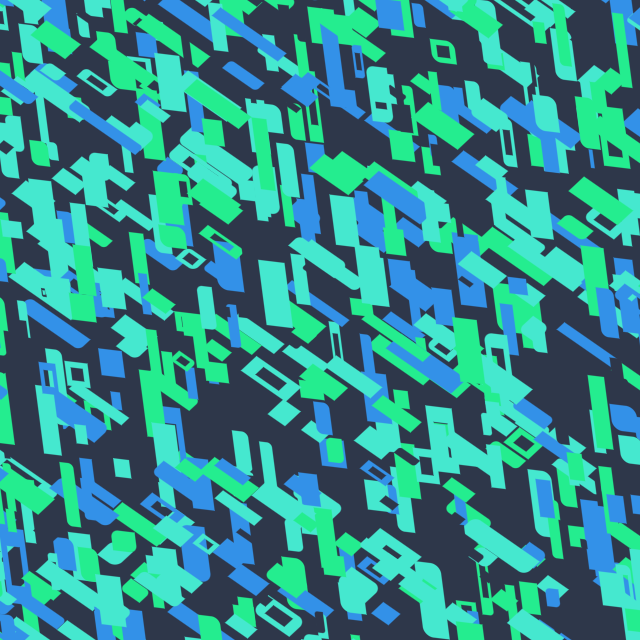
Write a WebGL 1 fragment shader that draws this pattern.

```glsl
precision highp float;
// Scattered flat slabs in two slanted directions, overlapping on a dark ground.
// Every grid cell drops several skewed boxes at hashed places; some have
// rounded corners, some are hollow, and small ground-coloured ones cut notches.

uniform vec2 u_resolution;

#define CELLS 9.0            // grid cells across the canvas
#define LAYERS 7             // slabs per cell
#define STEEP_SHARE 0.52     // share of nearly upright slabs
#define NOTCH_SHARE 0.15     // share of small ground-coloured slabs
#define ROUND_SHARE 0.32     // share with two rounded corners
#define HOLLOW_SHARE 0.08    // share drawn as frames
#define GROUND vec3(0.18, 0.215, 0.29)
#define AQUA vec3(0.27, 0.91, 0.81)
#define GREEN vec3(0.14, 0.93, 0.56)
#define BLUE vec3(0.20, 0.57, 0.91)

vec4 hash4(vec3 seed, float salt) {
  float n = dot(seed, vec3(127.1, 311.7, 74.7)) + salt * 19.19;
  return fract(sin(n + vec4(0.0, 1.71, 3.93, 5.37)) * 43758.5453);
}

// Coordinates of p along two slanted axes.
vec2 skewed(vec2 p, vec2 a, vec2 b) {
  return vec2(p.x * b.y - p.y * b.x, a.x * p.y - a.y * p.x)
       / (a.x * b.y - a.y * b.x);
}

float boxDistance(vec2 q, vec2 halfSize, float radius) {
  vec2 d = abs(q) - halfSize + radius;
  return length(max(d, 0.0)) + min(max(d.x, d.y), 0.0) - radius;
}

// Signed distance to one slab centred on the origin.
float slabDistance(vec2 p, vec4 shape, vec4 style, float scale) {
  bool steep = style.x < STEEP_SHARE;
  float stretch = pow(shape.x, 1.6);
  vec2 q, halfSize;
  if (steep) {
    q = skewed(p, vec2(0.99, -0.12), vec2(-0.13, 0.99));
    halfSize = vec2(mix(0.013, 0.042, shape.y), mix(0.026, 0.120, stretch));
  } else {
    q = skewed(p, vec2(0.82, -0.57), vec2(0.73, 0.68));
    halfSize = vec2(mix(0.032, 0.130, stretch), mix(0.016, 0.036, shape.y));
  }
  halfSize *= 0.5 * scale;

  // Round one pair of opposite corners.
  float side = style.w < 0.7 ? 1.0 : -1.0;
  bool rounded = style.y < ROUND_SHARE && q.x * q.y * side > 0.0;
  float radius = rounded ? 0.75 * min(halfSize.x, halfSize.y) : 0.0;
  float d = boxDistance(q, halfSize, radius);

  if (style.z < HOLLOW_SHARE) {
    d = max(d, -boxDistance(q, halfSize * 0.52, 0.0));
  }
  return d;
}

vec3 slabColor(float pick) {
  if (pick < 0.40) return AQUA;
  return pick < 0.72 ? GREEN : BLUE;
}

void main() {
  vec2 p = gl_FragCoord.xy / min(u_resolution.x, u_resolution.y);
  float edge = 0.8 / min(u_resolution.x, u_resolution.y);
  vec2 home = floor(p * CELLS);
  vec3 color = GROUND;

  // Paint layer by layer, in the same cell order for every pixel.
  for (int layer = 0; layer < LAYERS; layer++) {
    for (int y = -1; y <= 1; y++) {
      for (int x = -1; x <= 1; x++) {
        vec2 cell = home + vec2(float(x), float(y));
        vec3 seed = vec3(cell, float(layer) + 3.0);
        vec4 place = hash4(seed, 1.0);
        vec4 shape = hash4(seed, 2.0);
        vec4 style = hash4(seed, 3.0);
        bool notch = place.z < NOTCH_SHARE;
        float scale = notch ? 0.5 : 1.0;
        vec2 offset = p - (cell + place.xy) / CELLS;
        float d = slabDistance(offset, shape, style, scale);
        vec3 paint = notch ? GROUND : slabColor(place.w);
        color = mix(color, paint, 1.0 - smoothstep(-edge, edge, d));
      }
    }
  }
  gl_FragColor = vec4(color, 1.0);
}
```
